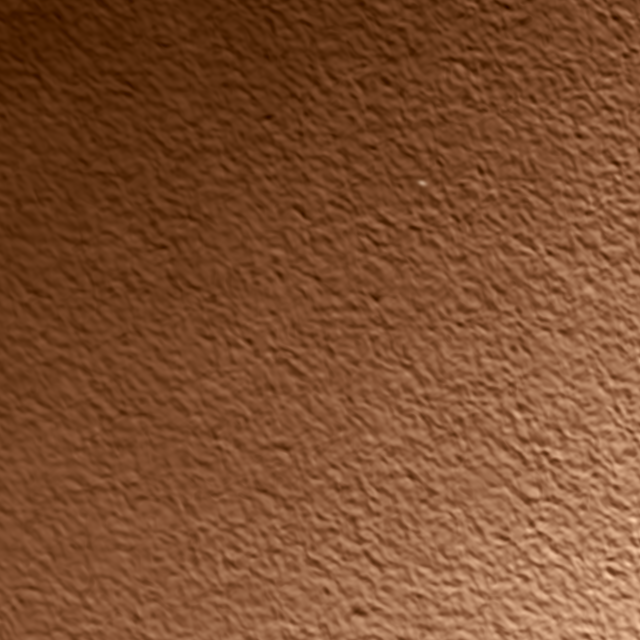
Reproduce this texture procedurally as a WebGL 1 fragment shader.

```glsl
precision highp float;
// Brown pebbled leather-like surface under raking light, bright at the lower right.
uniform vec2 u_resolution;

const vec3 UMBER = vec3(0.28, 0.12, 0.0);
const vec3 SIENNA = vec3(0.53, 0.328, 0.206);
const vec3 TAN = vec3(0.72, 0.53, 0.40);
const vec3 FLECK = vec3(0.86, 0.74, 0.63);
const float SLANT = -0.68;

// Sine-free hash: two values from 0 to 1
vec2 hash2(vec2 p) {
  vec3 q = fract(p.xyx * vec3(0.1031, 0.1030, 0.0973));
  q += dot(q, q.yzx + 33.33);
  return fract((q.xx + q.yz) * q.zy);
}

vec2 direction(float angle) {
  return vec2(cos(angle), sin(angle));
}

float cornerSlope(vec2 cell, vec2 corner, vec2 f) {
  return dot(direction(6.2832 * hash2(cell + corner).x), f - corner);
}

// Gradient noise, about -0.7 to 0.7
float noise(vec2 p) {
  vec2 cell = floor(p);
  vec2 f = p - cell;
  vec2 w = f * f * f * (f * (f * 6.0 - 15.0) + 10.0);
  float low = mix(cornerSlope(cell, vec2(0.0), f),
                  cornerSlope(cell, vec2(1.0, 0.0), f), w.x);
  float high = mix(cornerSlope(cell, vec2(0.0, 1.0), f),
                   cornerSlope(cell, vec2(1.0), f), w.x);
  return mix(low, high, w.y);
}

// Coordinates along and across a direction
vec2 alongAcross(vec2 p, float angle) {
  vec2 d = direction(angle);
  return vec2(dot(p, d), dot(p, vec2(-d.y, d.x)));
}

// Grain coordinates: slanted and gently bent
vec2 grainSpace(vec2 p) {
  vec2 bend = vec2(noise(p * 24.0 + 3.7), noise(p * 24.0 + 41.3));
  return alongAcross(p + 0.006 * bend, SLANT);
}

// Height of the grain: short bumps in three sizes
float grainHeight(vec2 p, float detail) {
  vec2 g = grainSpace(p);
  float coarse = noise(g * vec2(27.0, 34.0) + 80.0);
  float bumps = noise(g * vec2(50.0, 70.0) + 150.0);
  float fine = noise(g * vec2(88.0, 104.0) + 230.0);
  return 0.4 * coarse + bumps + detail * fine;
}

// Small rounded dark pits, 0 to 1
float pits(vec2 p) {
  vec2 g = grainSpace(p);
  return smoothstep(0.12, 0.55, noise(g * vec2(46.0, 62.0) + 310.0));
}

// Sparse long creases, one possible per cell
float creases(vec2 p, float cells, float chance) {
  vec2 home = floor(p * cells);
  float depth = 0.0;
  for (int j = -1; j <= 1; j++) {
    for (int i = -1; i <= 1; i++) {
      vec2 cell = home + vec2(float(i), float(j));
      vec2 place = hash2(cell + 17.0);
      vec2 kind = hash2(cell + 71.0);
      vec2 q = alongAcross(p - (cell + place) / cells, mix(-1.1, 0.2, kind.x));
      q.y += 0.005 * noise(p * 45.0);
      q /= vec2(mix(0.009, 0.020, place.x), 0.0038);
      depth = max(depth, step(kind.y, chance) * exp(-dot(q, q)));
    }
  }
  return depth;
}

// Three-colour ramp driven by brightness
vec3 leatherColor(float tone) {
  vec3 dark = mix(UMBER, SIENNA, (tone - UMBER.r) / (SIENNA.r - UMBER.r));
  vec3 light = mix(SIENNA, TAN, (tone - SIENNA.r) / (TAN.r - SIENNA.r));
  return clamp(tone < SIENNA.r ? dark : light, 0.0, 1.0);
}

void main() {
  vec2 uv = gl_FragCoord.xy / u_resolution;

  // Broad light falling off towards the upper left, with soft blotches
  float light = mix(mix(0.52, 0.77, uv.x), mix(0.295, 0.475, uv.x), uv.y);
  light -= 0.11 * uv.x * (1.0 - uv.x);
  light += 0.03 * noise(uv * 6.0 + 9.0) + 0.03 * noise(uv * 19.0 + 60.0);

  // Relief is stronger and crisper where the light rakes
  float rake = smoothstep(0.0, 1.0, 0.30 + 0.62 * uv.x - 0.26 * uv.y);
  float clump = 1.0 + 0.5 * noise(uv * 10.0 + 23.0);
  float detail = mix(0.25, 0.5, rake);
  vec2 toLight = 0.0052 * direction(-1.95);
  float slope = grainHeight(uv, detail) - grainHeight(uv + toLight, detail);
  slope *= slope < 0.0 ? 1.2 : 0.95;
  float tone = light + slope * clump * mix(0.10, 0.30, rake);

  // Pits and creases: shadow with a lit lower lip
  float pitShade = 0.35 * pits(uv + toLight * -1.2) - pits(uv);
  tone += pitShade * mix(0.04, 0.13, rake) + 0.015 * rake;
  float crease = 0.4 * creases(uv + vec2(0.0, 0.008), 12.0, 0.5) - creases(uv, 12.0, 0.5);
  tone += crease * mix(0.06, 0.19, rake);

  // One pale fleck
  vec2 fleck = alongAcross(uv - vec2(0.66, 0.714), -0.3) / vec2(0.007, 0.004);
  vec3 color = mix(leatherColor(tone), FLECK, 0.75 * exp(-dot(fleck, fleck)));
  gl_FragColor = vec4(color, 1.0);
}
```
